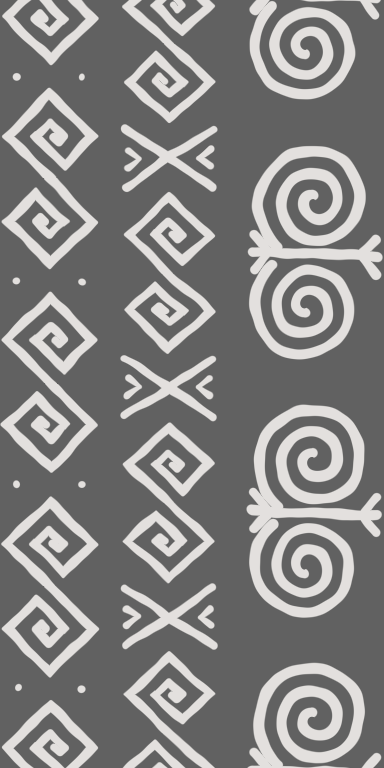
Reproduce this pattern procedurally as a Shadertoy shader.

```glsl
const float TAU = 6.2831853;

vec2 gradientAt(vec2 cell) {
    float angle = TAU * fract(sin(dot(cell, vec2(127.1, 311.7))) * 43758.5);
    return vec2(cos(angle), sin(angle));
}

float gradientNoise(vec2 p) {
    vec2 i = floor(p), f = p - i;
    vec2 s = f * f * f * (f * (f * 6.0 - 15.0) + 10.0);
    vec2 e = vec2(1.0, 0.0);
    float a = dot(gradientAt(i), f);
    float b = dot(gradientAt(i + e), f - e);
    float c = dot(gradientAt(i + e.yx), f - e.yx);
    float d = dot(gradientAt(i + 1.0), f - 1.0);
    return mix(mix(a, b, s.x), mix(c, d, s.x), s.y);
}

// Offset from the nearest repeat centre
float repeatAbout(float y, float centre, float period) {
    return mod(y - centre + 0.5 * period, period) - 0.5 * period;
}

float segment(vec2 p, vec2 a, vec2 b) {
    vec2 ab = b - a;
    return length(p - a - ab * clamp(dot(p - a, ab) / dot(ab, ab), 0.0, 1.0));
}

float roundedBox(vec2 p, vec2 halfSize, float radius) {
    vec2 q = abs(p) - halfSize + radius;
    return length(max(q, 0.0)) + min(max(q.x, q.y), 0.0) - radius;
}

// Two angular spirals joined by a diagonal, symmetric about the origin
float diamondScroll(vec2 p) {
    if (p.y > 0.0) p = -p;
    vec2 corner = vec2(0.0), dir = vec2(-0.7071);
    float d = 10.0;
    for (int k = 0; k < 9; k++) {
        float len = clamp(0.8 - 0.2 * float((k + 1) / 2), 0.07, 0.6);
        float halfWidth = k < 5 ? 0.046 : 0.041;
        vec2 turned = vec2(-dir.y, dir.x);
        vec2 local = vec2(dot(p - corner, dir) - 0.5 * len, dot(p - corner, turned));
        d = min(d, roundedBox(local, vec2(0.5 * len, 0.0) + halfWidth, k < 5 ? 0.018 : 0.038));
        corner += dir * len;
        dir = turned;
    }
    return d;
}

// Round spiral winding inwards from the left, with rounded ends
float roundSpiral(vec2 p) {
    float turn = atan(p.y, -p.x) / TAU;
    float d = 10.0;
    for (int n = 0; n < 3; n++) {
        float t = clamp(turn + float(n), -0.14, 2.2);
        float radius = 0.56 - 0.222 * t;
        d = min(d, length(p - radius * vec2(-cos(TAU * t), sin(TAU * t))));
    }
    return d - 0.054;
}

float crossWithHearts(vec2 p) {
    vec2 q = abs(p);
    float arms = segment(q, vec2(0.0), vec2(0.44, 0.29)) - 0.046 + 0.02 * q.x;
    float hearts = segment(q, vec2(0.3, 0.0), vec2(0.41, 0.085)) - 0.022 - 0.12 * max(q.x - 0.3, 0.0);
    return min(arms, hearts);
}

// Mirrored spirals above and below a forked stem
float spiralPair(vec2 p) {
    bool upper = p.y < 0.0;
    float size = upper ? 1.0 : 0.93;
    vec2 centre = vec2(upper ? 0.0 : -0.08, 0.53);
    float d = size * roundSpiral((vec2(p.x, abs(p.y)) - centre) / size);
    vec2 q = vec2(abs(p.x), abs(p.y - 0.04 * p.x));
    d = min(d, segment(q, vec2(0.0), vec2(0.62, 0.0)) - 0.052);
    return min(d, segment(q, vec2(0.46, 0.0), vec2(0.61, 0.18)) - 0.045);
}

void mainImage(out vec4 fragColor, in vec2 fragCoord) {
    // Canvas is 3.84 wide, y measured down from the top
    float unit = 3.84 / iResolution.x;
    vec2 p = vec2(fragCoord.x, iResolution.y - fragCoord.y) * unit;

    // Hand-drawn wobble
    vec2 w = p + 0.028 * vec2(gradientNoise(p * 2.7), gradientNoise(p * 2.7 + 31.0));

    // Left column: scrolls and dots
    vec2 left = vec2(w.x - 0.5, repeatAbout(w.y, 1.79, 2.037));
    float d = diamondScroll(left);
    d = min(d, length(abs(left) - vec2(0.325, 1.0185)) - 0.036);

    // Middle column: scrolls and crosses
    vec2 middle = vec2(w.x - 1.69, repeatAbout(w.y, 2.73, 2.295));
    d = min(d, 0.92 * diamondScroll(middle / vec2(0.95, 0.89)));
    d = min(d, crossWithHearts(vec2(middle.x, repeatAbout(w.y, 1.58, 2.295))));

    // Right column: spiral pairs
    d = min(d, spiralPair(vec2(w.x - 3.15, repeatAbout(w.y, 2.54, 2.59))));

    // Uneven stroke width
    d += 0.012 * gradientNoise(p * 6.0);

    float ink = 1.0 - smoothstep(-0.8 * unit, 0.8 * unit, d);
    fragColor = vec4(mix(vec3(0.38), vec3(0.89, 0.88, 0.87), ink), 1.0);
}
```
